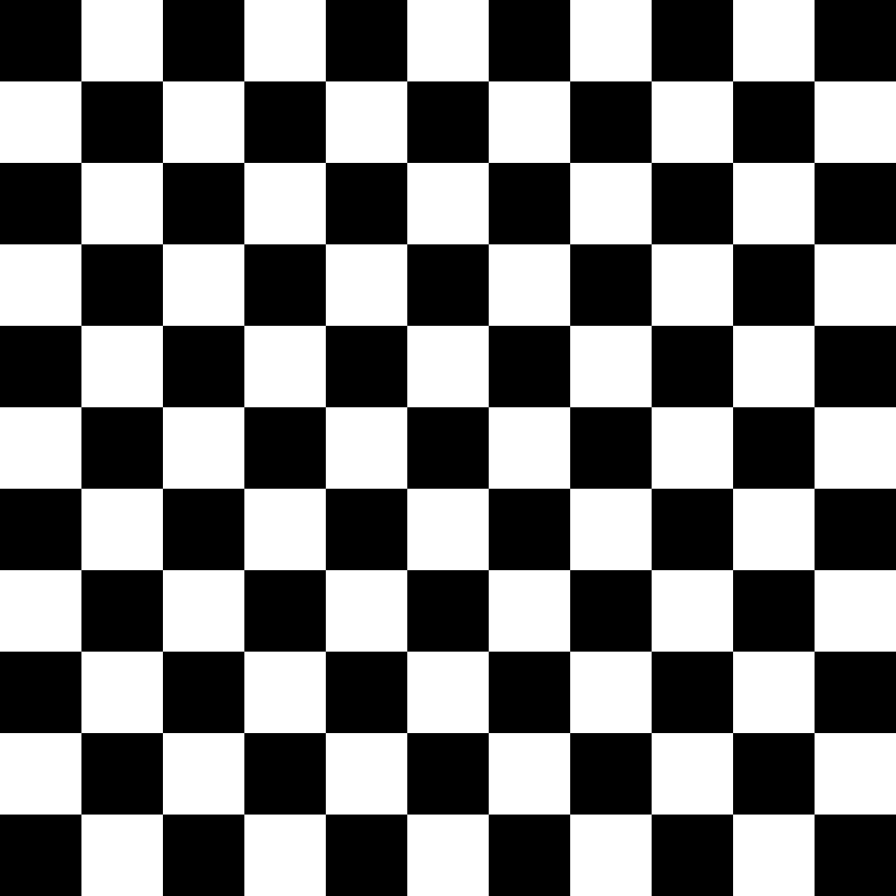
Reproduce this pattern procedurally as a three.js fragment shader.

```glsl
// Black and white checkerboard, eleven squares across and down, with black corners.
// Each axis is a square wave cut from a triangle wave; their product sets the
// colour, and the edges are smoothed over the width of one pixel.

varying vec2 vUv;

// Square wave per axis: +1 in even cells, -1 in odd cells, with soft steps
vec2 cellSign(vec2 cell) {
  vec2 edgeDistance = abs(mod(cell - 0.5, 2.0) - 1.0) - 0.5;
  vec2 pixelWidth = max(fwidth(cell), vec2(1e-5));
  return clamp(2.0 * edgeDistance / pixelWidth, -1.0, 1.0);
}

void main() {
  vec2 parity = cellSign(vUv * 11.0);

  // Equal signs give black, opposite signs give white
  float white = 0.5 - 0.5 * parity.x * parity.y;
  gl_FragColor = vec4(vec3(white), 1.0);
}
```
